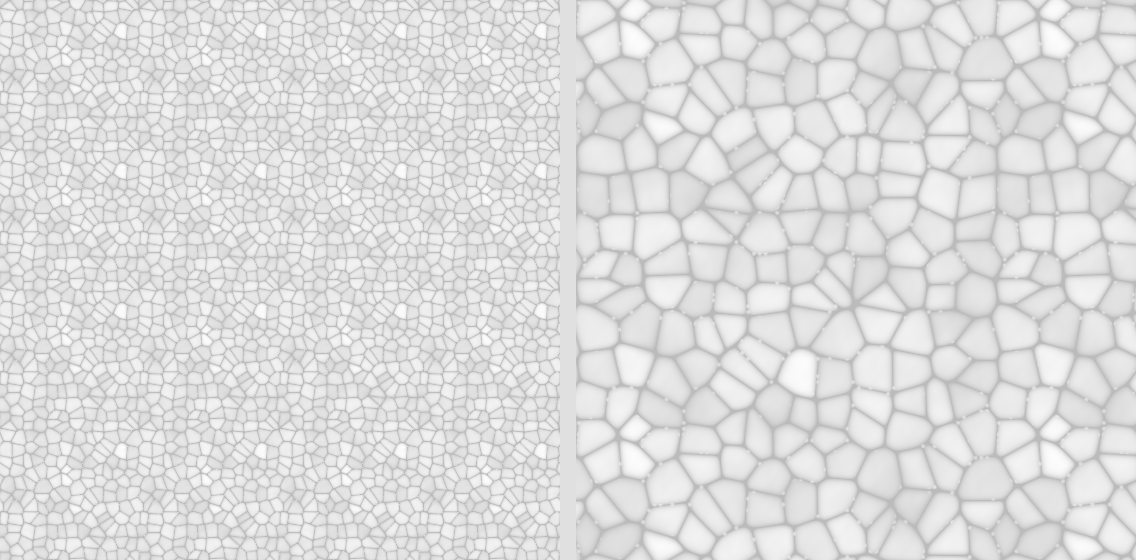
Left, the full canvas; right, a detail of the centre.
Reproduce this texture procedurally as a Shadertoy shader.

```glsl
const float TILES = 4.0;        // repeats across and down
const float CELLS = 12.0;       // cells along one repeat
const float FLECKS = 72.0;      // fleck grid along one repeat
const float TAU = 6.2831853;

const vec3 SEAM_COLOR = vec3(0.735);
const vec3 DULL_COLOR = vec3(0.865);
const vec3 PALE_COLOR = vec3(0.945);
const vec3 BRIGHT_COLOR = vec3(0.985);

// Whole-number wrap, safe against division rounding
vec2 wrapCell(vec2 cell, float period) {
    return cell - period * floor((cell + 0.5) / period);
}

vec2 hash2(vec2 p) {
    vec3 q = fract(p.xyx * vec3(0.1031, 0.1030, 0.0973));
    q += dot(q, q.yzx + 33.33);
    return fract((q.xx + q.yz) * q.zy);
}

vec2 seedPoint(vec2 cell, float period) {
    return cell + 0.5 + 0.88 * (hash2(wrapCell(cell, period) + 7.0) - 0.5);
}

// Returns the cell owning p, and its rounded distance to the border
vec3 cellular(vec2 p, float period, float roundness) {
    vec2 base = floor(p);
    vec2 owner = base;
    vec2 toOwner = vec2(8.0);
    for (int y = -2; y <= 2; y++)
    for (int x = -2; x <= 2; x++) {
        vec2 cell = base + vec2(x, y);
        vec2 toSeed = seedPoint(cell, period) - p;
        if (dot(toSeed, toSeed) < dot(toOwner, toOwner)) {
            toOwner = toSeed;
            owner = cell;
        }
    }

    // Soft minimum over the bisectors rounds the corners
    float sum = 0.0;
    for (int y = -2; y <= 2; y++)
    for (int x = -2; x <= 2; x++) {
        if (x == 0 && y == 0) continue;
        vec2 toSeed = seedPoint(owner + vec2(x, y), period) - p;
        float border = dot(0.5 * (toOwner + toSeed), normalize(toSeed - toOwner));
        sum += exp(-border * roundness);
    }
    return vec3(owner, max(0.0, -log(sum) / roundness));
}

// Layered sines with whole frequencies, about -1 to 1
float cloud(vec2 t) {
    vec2 a = TAU * t;
    float n = sin(a.x + 2.0 * a.y + 0.7) + sin(3.0 * a.x - a.y + 2.1);
    n += 0.7 * sin(2.0 * a.x + 4.0 * a.y + 1.8 * sin(a.x - 2.0 * a.y));
    n += 0.5 * sin(5.0 * a.x - 4.0 * a.y + 1.5 * sin(3.0 * a.y));
    return n / 3.2;
}

// Sparse soft dots
float flecks(vec2 p, float period) {
    vec2 cell = floor(p);
    float present = step(0.86, hash2(wrapCell(cell, period) + 31.0).x);
    return present * (1.0 - smoothstep(0.15, 0.5, length(p - cell - 0.5)));
}

// Individual tone of a cell, dulled in cloudy places
vec3 cellColor(vec2 cell, float period, float haze) {
    vec2 random = hash2(wrapCell(cell, period) + 53.0);
    float paleness = clamp(0.2 + 0.8 * random.x - 0.45 * haze, 0.0, 1.0);
    vec3 color = mix(DULL_COLOR, PALE_COLOR, paleness);
    return mix(color, BRIGHT_COLOR, smoothstep(0.93, 0.98, random.y));
}

void mainImage(out vec4 fragColor, in vec2 fragCoord) {
    vec2 tile = fragCoord / iResolution.xy * TILES;
    float haze = cloud(tile);
    float mottle = cloud(tile.yx * 4.0 + 0.3);

    vec3 site = cellular(tile * CELLS, CELLS, 18.0);
    vec3 body = cellColor(site.xy, CELLS, haze) + 0.012 * mottle;

    // Grey seams fade into the cells, more softly in the haze
    float softness = 0.065 + 0.03 * smoothstep(-0.2, 0.8, haze);
    float fill = 1.0 - exp(-site.z / softness);
    vec3 color = mix(SEAM_COLOR, body, fill);

    // Worn light flecks along the seams
    float wear = flecks(tile * FLECKS, FLECKS) * (1.0 - smoothstep(0.0, 0.08, site.z));
    color += 0.12 * wear;

    fragColor = vec4(color, 1.0);
}
```
